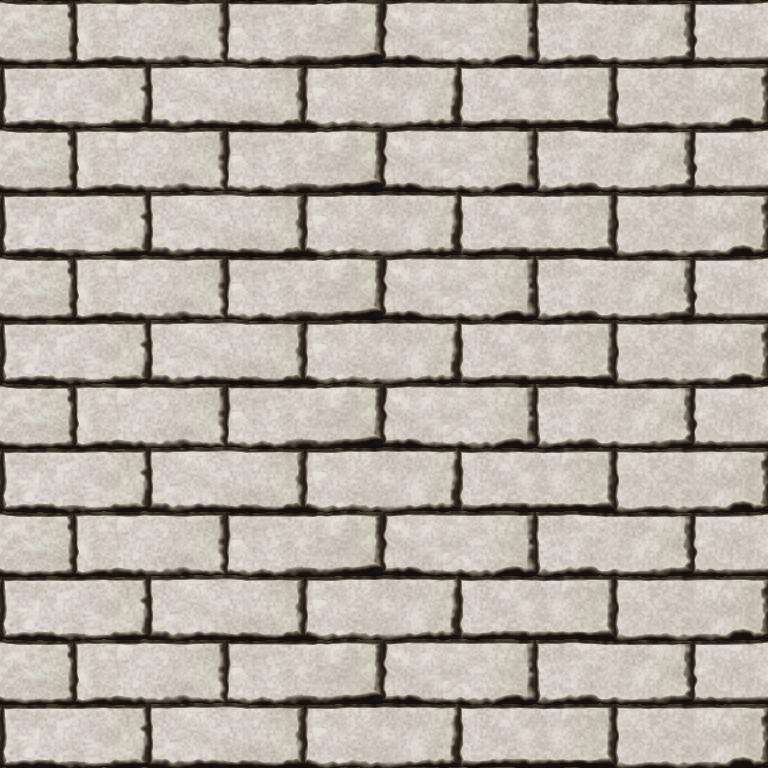
A Shadertoy shader for this texture:

```glsl
// Pale, weathered bricks in running bond: 12 courses of 5 bricks with dark, ragged joints.
// Each pixel gets a depth from its distance to the four brick sides; the depth picks
// a colour from black gap to brick face. Wrapping value noise adds wobble, chips and grain.

const vec2 BRICKS = vec2(5.0, 12.0);   // repeats across and up
const float ASPECT = 2.4;              // brick length in course heights

const vec3 GAP_BLACK   = vec3(0.09, 0.06, 0.06);
const vec3 JOINT_DARK  = vec3(0.22, 0.19, 0.15);
const vec3 JOINT_OLIVE = vec3(0.38, 0.34, 0.29);
const vec3 EDGE_TAN    = vec3(0.56, 0.52, 0.47);
const vec3 FACE_SHADE  = vec3(0.77, 0.73, 0.70);
const vec3 FACE_LIGHT  = vec3(0.85, 0.83, 0.80);
const vec3 SPECK       = vec3(0.91, 0.90, 0.87);

float hash(vec2 p) {
    vec3 q = fract(p.xyx * 0.1031);
    q += dot(q, q.yzx + 33.33);
    return fract((q.x + q.y) * q.z);
}

// Value noise that repeats after a whole number of cells
float wrapNoise(vec2 p, vec2 period) {
    vec2 cell = floor(p), f = fract(p);
    f = f * f * (3.0 - 2.0 * f);
    vec2 a = mod(cell, period), b = mod(cell + 1.0, period);
    return mix(mix(hash(a), hash(vec2(b.x, a.y)), f.x),
               mix(hash(vec2(a.x, b.y)), hash(b), f.x), f.y);
}

// Noise shared by every pair of courses; freq must be a multiple of 6
float layer(vec2 uv, float freq) {
    return wrapNoise(uv * freq, vec2(freq, freq / 6.0));
}

// Depth 0 is the black gap, 1 is the brick face
vec3 depthColor(float depth, vec3 face) {
    float t = clamp(depth, 0.0, 1.0) * 4.0;
    vec3 c = mix(GAP_BLACK, JOINT_DARK, clamp(t, 0.0, 1.0));
    c = mix(c, JOINT_OLIVE, clamp(t - 1.0, 0.0, 1.0));
    c = mix(c, EDGE_TAN, clamp(t - 2.0, 0.0, 1.0));
    return mix(c, face, clamp(t - 3.0, 0.0, 1.0));
}

// Lowest of the four side ramps; pos is in course heights from the lower left
float brickDepth(vec2 pos, float shadow, float rough) {
    float left   = max((pos.x - 0.025) / 0.045, 0.1);
    float right  = max((ASPECT - pos.x) / 0.11 + 0.5 * rough, 0.2);
    float bottom = (pos.y - 0.015 - shadow) / 0.085;
    float top    = max((0.965 - pos.y) / 0.035, 0.2 + 0.25 * rough);
    return min(min(left, right), min(bottom, top));
}

// Mottled face, paler and more speckled towards the left end
vec3 faceColor(vec2 uv, vec2 pos) {
    float grain = layer(uv, 252.0);
    float fine = layer(uv + 0.37, 384.0);
    float blotch = layer(uv, 48.0);
    float along = pos.x / ASPECT;
    float tone = 0.58 + 0.9 * (grain - 0.5) + 0.6 * (fine - 0.5) + 0.7 * (blotch - 0.5);
    tone += 0.2 * (0.5 - along);
    vec3 face = mix(FACE_SHADE, FACE_LIGHT, clamp(tone, -0.3, 1.2));

    // Pale pits and a faint olive stain at the right end
    float pits = smoothstep(0.62, 0.85, layer(uv, 102.0)) * smoothstep(0.35, 0.7, blotch);
    face = mix(face, SPECK, 0.75 * pits * (1.0 - 0.7 * along));
    face *= mix(vec3(1.0), vec3(0.97, 0.985, 0.95), smoothstep(0.7, 1.0, along));

    // Lit upper rim
    float rim = smoothstep(0.83, 0.91, pos.y);
    return mix(face, SPECK, 0.4 * rim * grain);
}

void mainImage(out vec4 fragColor, in vec2 fragCoord) {
    vec2 uv = fragCoord / iResolution.xy;

    // Bent brick grid: uneven lengths and wavy joints
    float ragged = layer(uv, 96.0) - 0.5;
    vec2 grid = uv * BRICKS;
    grid.y += 0.03 * (layer(uv, 24.0) - 0.5) + 0.02 * ragged;
    float parity = mod(floor(grid.y), 2.0);
    grid.x += 0.015 - 0.5 * parity;
    grid.x += 0.05 * (layer(uv, 6.0) - 0.5) + 0.022 * ragged;

    vec2 pos = fract(grid) * vec2(ASPECT, 1.0);
    vec2 id = vec2(mod(floor(grid.x), BRICKS.x), parity);

    // Chipped lower edge, heaviest at the right corner of some bricks
    float chip = smoothstep(0.5, 0.85, layer(uv, 30.0));
    float corner = smoothstep(1.6, 2.3, pos.x) * hash(id + 7.0);
    float shadow = 0.045 * chip + 0.07 * corner + 0.05 * (layer(uv, 120.0) - 0.5);

    float rough = layer(uv, 156.0) - 0.5;
    float depth = brickDepth(pos, shadow, rough);
    vec3 color = depthColor(depth, faceColor(uv, pos));

    // Grit in the joints
    color *= 1.0 + 0.35 * rough * (1.0 - smoothstep(0.6, 1.0, depth));
    fragColor = vec4(color, 1.0);
}
```
